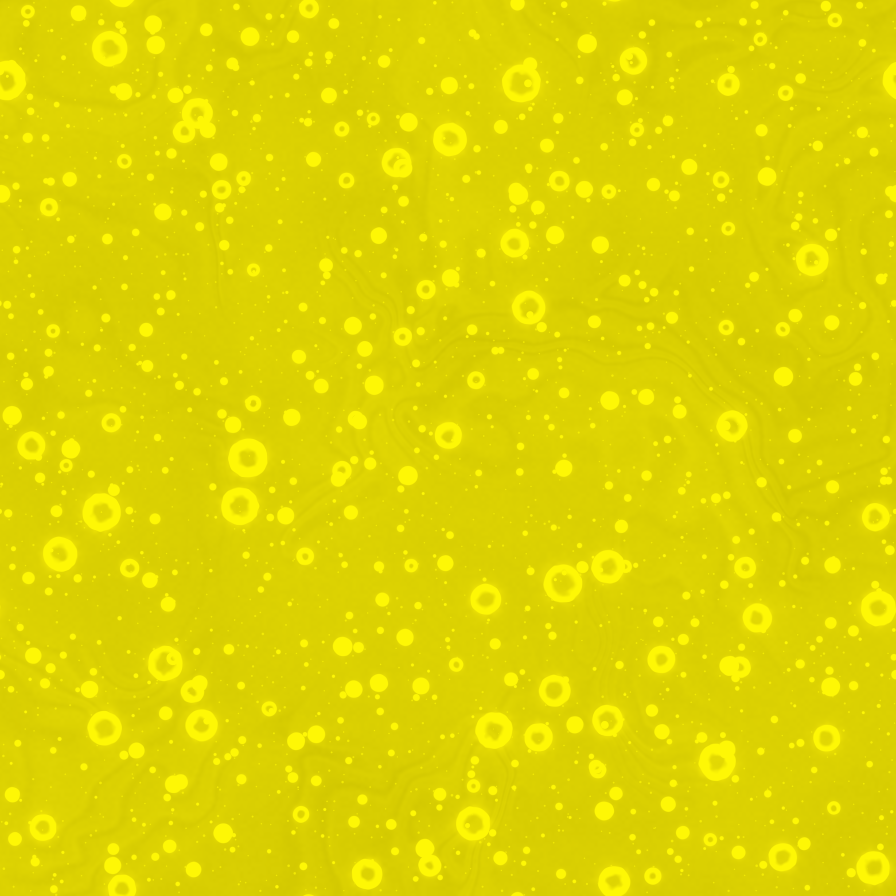
This texture is drawn by a WebGL 1 fragment shader. Its source:

```glsl
precision highp float;
// Yellow fluid with faint marbled swirls, scattered glowing dots and soft ringed bubbles.
uniform vec2 u_resolution;

float hash(vec2 p) {
  return fract(sin(dot(p, vec2(127.1, 311.7))) * 43758.5453);
}

float noise(vec2 p) {
  vec2 i = floor(p), f = fract(p);
  f = f * f * (3.0 - 2.0 * f);
  return mix(mix(hash(i), hash(i + vec2(1.0, 0.0)), f.x),
             mix(hash(i + vec2(0.0, 1.0)), hash(i + 1.0), f.x), f.y);
}

float fbm(vec2 p) {
  float sum = 0.0, amp = 0.55;
  for (int i = 0; i < 3; i++) {
    sum += amp * noise(p);
    p = mat2(1.6, 1.2, -1.2, 1.6) * p + 7.3;
    amp *= 0.45;
  }
  return sum;
}

// One jittered grid of round spots that wraps at the canvas edge.
// Returns (solid cover, halo); hole is the relative radius of the soft centre.
vec2 spots(vec2 p, float cells, float density, float rMin, float rMax, float hole, float halo) {
  vec2 result = vec2(0.0);
  vec2 home = floor(p * cells);
  float soft = max(0.0007, 0.75 / u_resolution.y);
  float ragged = noise(p * 170.0) - 0.5;
  for (int y = -1; y <= 1; y++) {
    for (int x = -1; x <= 1; x++) {
      vec2 cell = home + vec2(float(x), float(y));
      vec2 id = mod(cell, cells) + cells * 3.7;
      if (hash(id + 5.1) > density) continue;
      vec2 center = (cell + vec2(hash(id), hash(id + 19.7))) / cells;
      float size = hash(id + 41.3);
      float r = mix(rMin, rMax, size * mix(size, 1.0, hole));
      float d = length(p - center);
      float cover = 1.0 - smoothstep(r - soft, r + soft, d + ragged * r * 0.08);
      float inner = hole * mix(0.8, 1.1, hash(id + 63.9));
      if (hole > 0.0) {
        cover *= mix(0.1, 1.0, smoothstep(inner - 0.2, inner + 0.1, d / r + ragged * 0.22));
      }
      float glow = exp(-abs(d - r * 0.85) / (r * 0.28)) * halo;
      result = max(result, vec2(cover, glow * (1.0 + ragged)));
    }
  }
  return result;
}

// Warped contour lines over broad, cloudy shading.
float marble(vec2 p) {
  vec2 warp = vec2(fbm(p * 5.0 + 3.1), fbm(p * 5.0 + 27.4));
  float flow = fbm(p * 4.0 + warp * 2.2);
  float strength = smoothstep(0.25, 0.75, noise(p * 9.0 + warp * 3.0));
  float lines = sin(flow * 85.0) + 0.5 * sin(flow * 173.0 + 1.0);
  float clouds = fbm(p * 6.0 + warp * 3.0 + 51.0) - 0.47;
  float grain = noise(p * 230.0) - 0.5;
  return 0.5 + 0.6 * clouds + 0.13 * strength * lines + 0.14 * grain;
}

void main() {
  vec2 p = gl_FragCoord.xy / u_resolution.y;

  // Bubbles with hollow centres, then solid dots down to fine specks.
  vec2 light = spots(p, 9.0, 0.48, 0.015, 0.022, 0.58, 0.9);
  light = max(light, spots(p, 12.0, 0.36, 0.007, 0.013, 0.45, 0.7));
  light = max(light, spots(p, 20.0, 0.62, 0.004, 0.011, 0.0, 0.5));
  light = max(light, spots(p, 32.0, 0.6, 0.0015, 0.0045, 0.0, 0.4));
  light = max(light, spots(p, 67.0, 0.42, 0.0006, 0.0014, 0.0, 0.2) * 0.7);

  vec3 color = mix(vec3(0.815, 0.775, 0.0), vec3(0.895, 0.855, 0.015), clamp(marble(p), 0.0, 1.0));
  color = mix(color, vec3(0.95, 0.905, 0.02), clamp(light.y, 0.0, 1.0));
  color = mix(color, vec3(0.995, 0.968, 0.02), light.x);
  gl_FragColor = vec4(color, 1.0);
}
```
